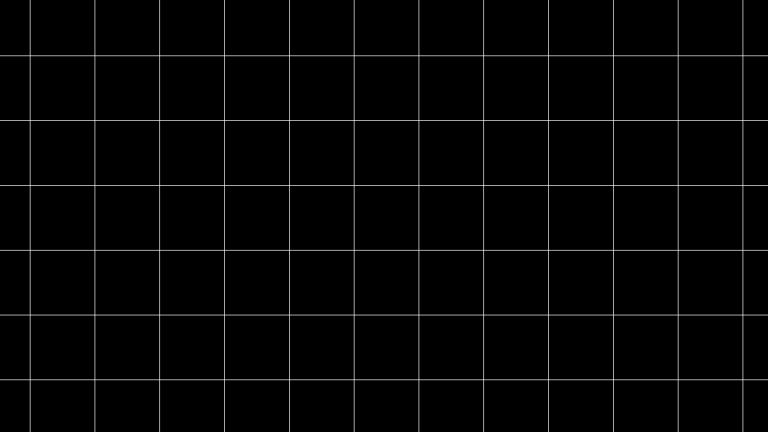
Write a WebGL 2 fragment shader that draws this pattern.

```glsl
#version 300 es
precision highp float;

#define CELL_SIZE 0.15                  // cell side, in canvas heights
#define LINE_WIDTH 0.01                 // line width, in cells
#define GRID_ORIGIN vec2(0.465, 0.805)  // first crossing, in cells
#define LINE_COLOR vec3(1.0)
#define BACKGROUND_COLOR vec3(0.0)

uniform vec2 u_resolution;
out vec4 fragColor;

// Share of a pixel covered by the nearest line, for each axis
vec2 lineCoverage(vec2 cellPos, float pixelSize) {
    vec2 dist = abs(fract(cellPos + 0.5) - 0.5);
    float halfPixel = 0.5 * pixelSize;
    float halfLine = 0.5 * LINE_WIDTH;
    vec2 overlap = min(dist + halfPixel, halfLine) - max(dist - halfPixel, -halfLine);
    return clamp(overlap / pixelSize, 0.0, 1.0);
}

void main() {
    // Square cells, scaled by the canvas height
    float pixelSize = 1.0 / (u_resolution.y * CELL_SIZE);
    vec2 cellPos = gl_FragCoord.xy * pixelSize - GRID_ORIGIN;

    // Union of vertical and horizontal lines
    vec2 coverage = lineCoverage(cellPos, pixelSize);
    float grid = 1.0 - (1.0 - coverage.x) * (1.0 - coverage.y);

    fragColor = vec4(mix(BACKGROUND_COLOR, LINE_COLOR, grid), 1.0);
}
```
